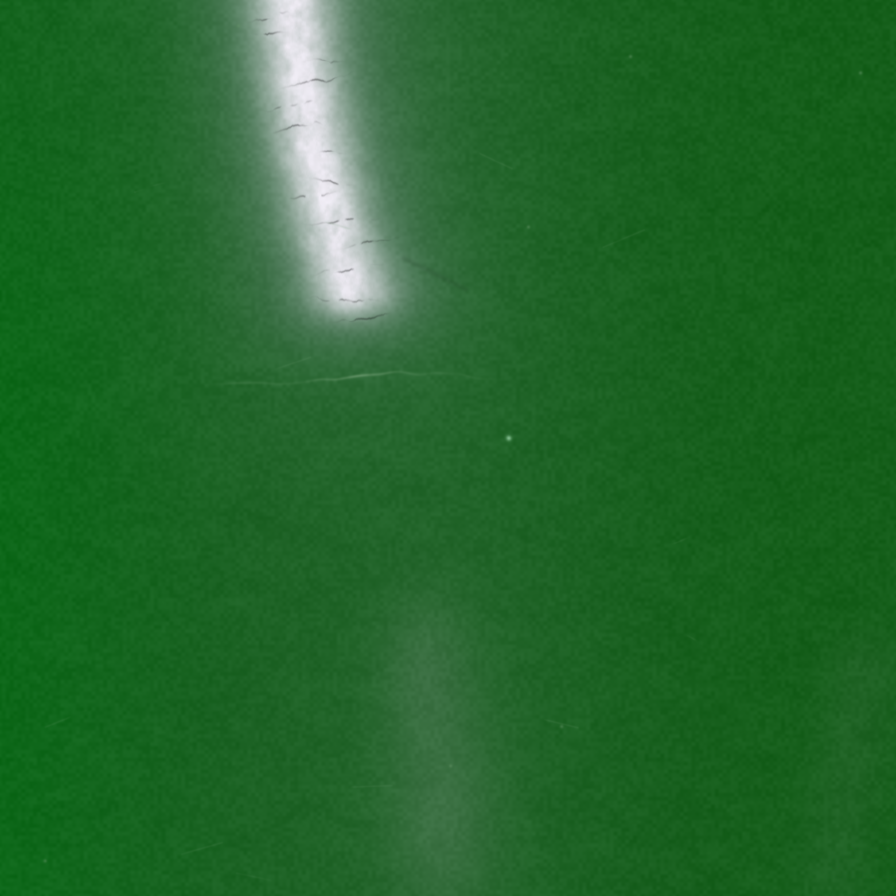
Reproduce this texture procedurally as a WebGL 1 fragment shader.

```glsl
precision highp float;
// Glossy green painted surface with a tapering lamp reflection, soft glows and fine scuffs.
uniform vec2 u_resolution;

const vec3 GREEN_LEFT = vec3(0.035, 0.410, 0.085);
const vec3 GREEN_MID = vec3(0.105, 0.380, 0.135);
const vec3 GREEN_RIGHT = vec3(0.080, 0.368, 0.100);
const vec3 HAZE_COLOR = vec3(0.46, 0.55, 0.52);
const vec3 LAMP_COLOR = vec3(0.92, 0.91, 0.94);
const vec3 GLOW_COLOR = vec3(0.36, 0.50, 0.39);
const vec3 SCRATCH_COLOR = vec3(0.42, 0.60, 0.43);
const vec2 LAMP_TOP = vec2(0.320, 1.03);
const vec2 LAMP_END = vec2(0.392, 0.676);
const vec2 BRIGHT_SPECK = vec2(0.568, 0.511);
const float CORE_WIDTH = 0.041;
const float HAZE_WIDTH = 0.092;
const float SHEEN_WIDTH = 0.19;
const float MOTTLE = 0.030;
const float GRAIN = 0.038;
const float SPECK_CELLS = 9.0;

float hash(vec2 p) {
  vec3 q = fract(vec3(p.xyx) * 0.1031);
  q += dot(q, q.yzx + 33.33);
  return fract((q.x + q.y) * q.z);
}

float noise(vec2 p) {
  vec2 i = floor(p);
  vec2 f = fract(p);
  f = f * f * (3.0 - 2.0 * f);
  float low = mix(hash(i), hash(i + vec2(1.0, 0.0)), f.x);
  float high = mix(hash(i + vec2(0.0, 1.0)), hash(i + 1.0), f.x);
  return mix(low, high, f.y);
}

float fbm(vec2 p) {
  float sum = 0.0;
  float weight = 0.5;
  for (int i = 0; i < 4; i++) {
    sum += weight * noise(p);
    p = p * 2.03 + 17.1;
    weight *= 0.5;
  }
  return sum;
}

float segmentDistance(vec2 p, vec2 a, vec2 b) {
  vec2 ab = b - a;
  return length(p - a - ab * clamp(dot(p - a, ab) / dot(ab, ab), 0.0, 1.0));
}

float gauss(float d, float width) {
  return exp(-d * d / (width * width));
}

float ellipseGlow(vec2 p, vec2 center, vec2 radius) {
  vec2 q = (p - center) / radius;
  return exp(-dot(q, q));
}

// Short, broken dark cracks across the lamp reflection
float cracks(vec2 p) {
  float total = 0.0;
  for (int i = 0; i < 14; i++) {
    float id = float(i);
    float y = 0.637 + 0.026 * id + 0.018 * hash(vec2(id, 4.0));
    float x = mix(LAMP_END.x, LAMP_TOP.x, (y - LAMP_END.y) / (LAMP_TOP.y - LAMP_END.y));
    x += 0.07 * (hash(vec2(id, 9.0)) - 0.5);
    float wave = 0.010 * (fbm(vec2(p.x * 60.0, id * 7.0)) - 0.47);
    float tilt = 0.5 * (hash(vec2(id, 6.0)) - 0.5) * (p.x - x);
    float reach = mix(0.006, 0.024, hash(vec2(id, 2.0)));
    total += gauss(p.y - y - wave - tilt, 0.0014) * gauss(p.x - x, reach);
  }
  return total * smoothstep(0.25, 0.6, noise(p * 110.0));
}

// Faint pale hairlines scattered over the paint
float hairlines(vec2 p) {
  float total = 0.0;
  for (int i = 0; i < 12; i++) {
    float id = float(i);
    vec2 start = vec2(hash(vec2(id, 13.0)), hash(vec2(id, 29.0)));
    vec2 run = vec2(0.045, 0.05 * (hash(vec2(id, 37.0)) - 0.5));
    total += gauss(segmentDistance(p, start, start + run), 0.0013);
  }
  return total * smoothstep(0.3, 0.7, noise(p * 70.0));
}

// Sparse pale dust, one candidate in each cell
float dust(vec2 p) {
  vec2 cell = floor(p * SPECK_CELLS);
  vec2 spot = (cell + 0.2 + 0.6 * vec2(hash(cell + 3.0), hash(cell + 41.0))) / SPECK_CELLS;
  return step(0.88, hash(cell + 71.0)) * gauss(length(p - spot), 0.0021);
}

void main() {
  vec2 uv = gl_FragCoord.xy / u_resolution;
  vec3 color = mix(GREEN_LEFT, GREEN_MID, smoothstep(-0.12, 0.33, uv.x));
  color = mix(color, GREEN_RIGHT, smoothstep(0.5, 0.95, uv.x));
  color = mix(color, GREEN_MID, 0.5 * smoothstep(0.55, 1.0, uv.y) * (1.0 - smoothstep(0.0, 0.5, uv.x)));

  // Lamp reflection, fading faster past its lower end
  float bend = 0.009 * sin(3.14159 * clamp((uv.y - LAMP_END.y) / 0.33, 0.0, 1.0));
  vec2 lampUv = uv + vec2(bend, 0.45 * min(uv.y - LAMP_END.y, 0.0));
  float lamp = segmentDistance(lampUv, LAMP_TOP, LAMP_END);
  float wear = fbm(uv * vec2(75.0, 55.0)) - 0.47;
  color = mix(color, HAZE_COLOR, 0.20 * gauss(segmentDistance(uv, LAMP_TOP + vec2(0.04, 0.0), LAMP_END), SHEEN_WIDTH));
  color = mix(color, HAZE_COLOR, 0.66 * gauss(lamp, HAZE_WIDTH));
  color = mix(color, LAMP_COLOR, clamp(gauss(lamp, CORE_WIDTH) * (0.96 + 0.42 * wear), 0.0, 1.0));

  // Faint lower glows
  float glow = 0.30 * ellipseGlow(uv, vec2(0.474, 0.255), vec2(0.050, 0.080));
  glow += 0.36 * ellipseGlow(uv, vec2(0.494, 0.085), vec2(0.062, 0.125));
  glow += 0.15 * ellipseGlow(uv, vec2(0.485, 0.17), vec2(0.15, 0.28));
  glow += 0.15 * gauss(segmentDistance(uv, vec2(0.965, 0.25), vec2(0.932, 0.03)), 0.045);
  color = mix(color, GLOW_COLOR, glow);

  // Scuffs, scratches and specks
  color *= 1.0 - 0.30 * min(cracks(uv), 1.0);
  color *= 1.0 - 0.08 * gauss(segmentDistance(uv, vec2(0.45, 0.712), vec2(0.52, 0.677)), 0.003);
  float arc = 0.571 + 0.013 * smoothstep(0.31, 0.44, uv.x) - 0.008 * smoothstep(0.45, 0.6, uv.x);
  arc += 0.004 * (noise(vec2(uv.x * 45.0, 3.0)) - 0.5);
  float along = 0.20 * smoothstep(0.22, 0.28, uv.x) * (1.0 - smoothstep(0.45, 0.6, uv.x));
  along = (along + 0.5 * gauss(uv.x - 0.395, 0.035)) * (0.4 + 0.8 * noise(uv * 65.0));
  color = mix(color, SCRATCH_COLOR, along * gauss(uv.y - arc, 0.0018));
  color = mix(color, SCRATCH_COLOR, 0.13 * hairlines(uv) + 0.4 * dust(uv));
  color = mix(color, vec3(0.55, 0.78, 0.60), 0.85 * gauss(length(uv - BRIGHT_SPECK), 0.0030));

  // Mottling and fine grain
  color += MOTTLE * (fbm(uv * vec2(34.0, 52.0)) - 0.47);
  color += GRAIN * (noise(uv * 230.0) - 0.5) * vec3(1.0, 0.9, 1.1);
  gl_FragColor = vec4(clamp(color, 0.0, 1.0), 1.0);
}
```
